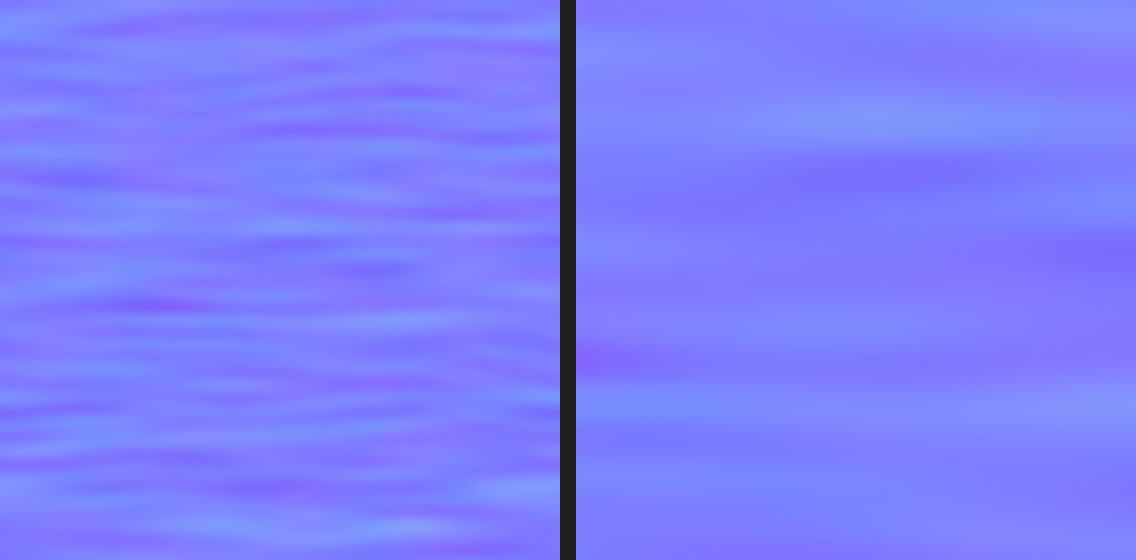
Left: the whole. Right: its middle third, enlarged.
This texture map is drawn by a Shadertoy shader. Its source:

```glsl
// Integer hash of a lattice cell, result in -1..1
float hash(ivec2 cell, int seed) {
    uint h = uint(cell.x) * 1597334677u ^ uint(cell.y) * 3812015801u ^ uint(seed) * 2654435769u;
    h = (h ^ (h >> 16)) * 2246822519u;
    h = (h ^ (h >> 13)) * 3266489917u;
    h ^= h >> 16;
    return float(h & 65535u) / 32767.5 - 1.0;
}

// Smooth 1D noise along one row, wrapping after a whole number of columns
float rowNoise(float x, int row, int columns, int seed) {
    float p = fract(x + hash(ivec2(77, row), seed)) * float(columns);
    int left = int(floor(p)) % columns;
    int right = (left + 1) % columns;
    return mix(hash(ivec2(left, row), seed),
               hash(ivec2(right, row), seed),
               smoothstep(0.0, 1.0, fract(p)));
}

// Tiling streaks, blended over four rows by a cubic B-spline.
// x is the height, y its slope across the rows.
vec2 streaks(vec2 uv, ivec2 cells, int seed) {
    float p = fract(uv.y) * float(cells.y);
    int base = int(floor(p));
    float t = fract(p);
    float s = 1.0 - t;

    vec4 rows;
    for (int i = 0; i < 4; i++) {
        int row = (base + i + cells.y - 1) % cells.y;
        rows[i] = rowNoise(uv.x, row, cells.x, seed);
    }
    vec4 heightWeights = vec4(s * s * s,
                              4.0 + t * t * (3.0 * t - 6.0),
                              4.0 + s * s * (3.0 * s - 6.0),
                              t * t * t) / 6.0;
    vec4 slopeWeights = vec4(-s * s,
                             t * (3.0 * t - 4.0),
                             s * (4.0 - 3.0 * s),
                             t * t) / 2.0;
    return vec2(dot(rows, heightWeights), dot(rows, slopeWeights));
}

void mainImage(out vec4 fragColor, in vec2 fragCoord) {
    vec2 uv = fragCoord / iResolution.xy;

    // Gentle bending of the long streaks
    uv.y += 0.008 * streaks(uv, ivec2(4, 6), 1).x;

    // Strong slope across the streaks: even bands over a broad drift
    float across = 0.13 * streaks(uv, ivec2(4, 43), 2).y
                 + 0.09 * streaks(uv, ivec2(7, 45), 3).y
                 + 0.08 * streaks(uv, ivec2(5, 24), 4).x;

    // Weak slope along them, in shorter patches
    float along = 0.075 * streaks(uv, ivec2(8, 28), 5).x
                + 0.040 * streaks(uv, ivec2(13, 32), 6).x;

    // Pack the unit normal into colour
    vec2 slope = vec2(along, 0.010 + across);
    vec3 normal = vec3(slope, sqrt(1.0 - dot(slope, slope)));
    fragColor = vec4(0.5 + 0.5 * normal, 1.0);
}
```
